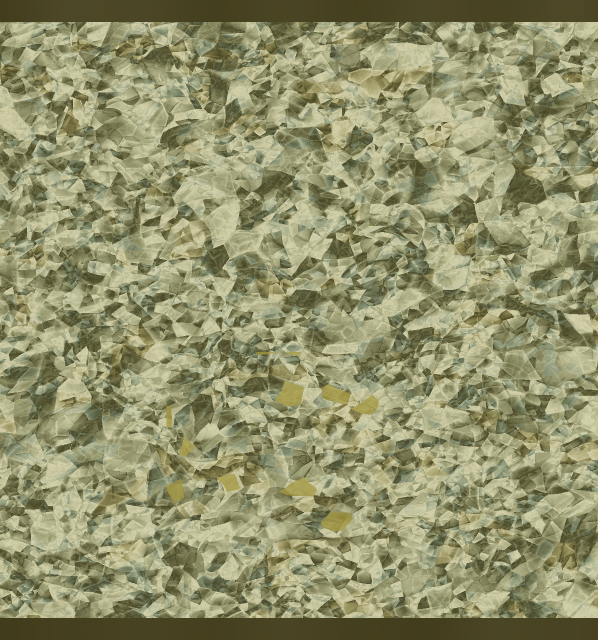
This texture is drawn by a WebGL 2 fragment shader. Its source:

```glsl
#version 300 es
precision highp float;
// Crumpled pale-gold foil: fans of angular facets between two dark olive bands.

#define BAND 0.034        // height of the top and bottom bands
#define FACETS 19.0       // large folds per canvas height
#define TILT 0.22         // slant of the creases, radians
#define STRETCH 0.74      // below 1 widens facets along the slant
#define CONTRAST 1.3
#define GAMMA 0.78        // below 1 favours bright facets
#define CREASE 0.45       // strength of the thin fold lines
#define PATCH_SHARE 0.045 // share of yellow flakes inside their region
#define SAMPLES 2         // antialiasing grid per pixel
#define DARK vec3(0.28, 0.275, 0.15)
#define LIGHT vec3(0.83, 0.82, 0.67)
#define FLAKE vec3(0.63, 0.59, 0.27)

uniform vec2 u_resolution;
out vec4 fragColor;

float hash(vec2 p) {
  return fract(sin(dot(p, vec2(127.1, 311.7))) * 43758.5);
}

vec2 hash2(vec2 p) {
  return vec2(hash(p), hash(p + vec2(37.3, 17.9)));
}

float noise(vec2 p) {
  vec2 i = floor(p), f = fract(p);
  f = f * f * (3.0 - 2.0 * f);
  return mix(mix(hash(i), hash(i + vec2(1, 0)), f.x),
             mix(hash(i + vec2(0, 1)), hash(i + vec2(1, 1)), f.x), f.y);
}

mat2 rotation(float a) {
  float c = cos(a), s = sin(a);
  return mat2(c, s, -s, c);
}

// One layer of folds; each cell splits into wedges around its peak.
// x = shade around 0, y = crease line, z = cell id, w = wedge id
vec4 folds(vec2 p, float seed) {
  vec2 cell = floor(p), id = cell, d = vec2(0);
  float first = 1e3, second = 1e3;
  for (int y = -1; y <= 1; y++)
    for (int x = -1; x <= 1; x++) {
      vec2 c = cell + vec2(x, y);
      vec2 offset = p - c - hash2(c + seed);
      float dist = length(offset);
      if (dist < first) {
        second = first;
        first = dist;
        id = c;
        d = offset;
      } else second = min(second, dist);
    }
  float cellId = hash(id + seed + 11.3);
  float count = 3.0 + floor(3.0 * fract(cellId * 31.0));
  // the peak lies off the cell centre, so that wedges differ in size
  d += 0.3 * (hash2(id + seed + 29.1) - 0.5);
  float turn = fract(atan(d.y, d.x) / 6.2832 + cellId) * count;
  float wedge = floor(turn), across = fract(turn);
  float wedgeId = hash(id + seed + 3.7 * wedge + 1.9);
  float bend = (across - 0.5) * (fract(wedgeId * 23.0) - 0.5) * 1.1;
  bend += (length(d) - 0.4) * (fract(wedgeId * 71.0) - 0.5) * 1.3;
  float edge = min(second - first, 4.0 * min(across, 1.0 - across) * length(d) / count);
  float line = (1.0 - smoothstep(0.0, 0.09, edge)) * (fract(wedgeId * 17.0) - 0.4);
  return vec4(wedgeId - 0.5 + bend, line, cellId, fract(wedgeId * 57.0));
}

vec3 foil(vec2 p) {
  // slanted frame, gently warped so that some creases curve
  vec2 q = rotation(-TILT) * p;
  q.x *= STRETCH;
  q += 0.018 * (vec2(noise(p * 13.0), noise(p * 13.0 + 40.0)) - 0.5);
  q += 0.004 * (vec2(noise(p * 55.0 + 9.0), noise(p * 55.0 + 70.0)) - 0.5);

  vec4 large = folds(q * FACETS, 3.0);
  vec4 medium = folds(rotation(0.7) * q * FACETS * 2.1, 23.0);
  vec4 small = folds(rotation(-0.5) * q * FACETS * 3.9, 51.0);

  // some large facets stay smooth, others break into smaller ones
  float crumple = noise(p * vec2(9.0, 13.0) + 5.0);
  float broken = smoothstep(0.3, 0.55, 0.65 * large.w + 0.5 * crumple - 0.05);
  float shade = mix(large.x, medium.x, 0.12 + 0.65 * broken);
  shade += mix(0.1, 0.45, broken * smoothstep(0.2, 0.6, medium.w)) * small.x;
  shade += CREASE * (large.y + 0.8 * medium.y + 0.5 * small.y);
  shade += 0.13 * (noise(rotation(-0.15) * p * vec2(6.0, 14.0)) - 0.5);
  float strength = CONTRAST * mix(0.85, 1.15, noise(p * vec2(4.0, 5.0) + 31.0));

  // reflections fold back at both ends of the tonal range
  float t = 0.5 + strength * shade;
  t = clamp(1.0 - abs(1.0 - abs(t)), 0.0, 1.0);
  t = pow(t, GAMMA);

  // olive midtones with faint cool and warm reflections
  float midtone = 4.0 * t * (1.0 - t);
  vec3 color = mix(DARK, LIGHT, t) + midtone * vec3(-0.008, 0.004, -0.018);
  color += midtone * smoothstep(0.72, 0.8, medium.w) * vec3(-0.035, 0.0, 0.04);
  color += midtone * smoothstep(0.86, 0.9, large.w) * vec3(0.03, 0.0, -0.035);

  // a few flat yellow flakes, low in the middle of the sheet
  vec2 region = abs(p - vec2(0.46, 0.31)) - vec2(0.2, 0.14);
  if (max(region.x, region.y) < 0.0 && medium.z < PATCH_SHARE)
    color = mix(color, FLAKE + 0.06 * (t - 0.5), 0.85);
  return color;
}

vec3 band(vec2 p) {
  float glow = noise(vec2(p.x * 9.0, p.y * 3.0)) - 0.5;
  return vec3(0.285, 0.265, 0.135) + 0.06 * glow;
}

void main() {
  vec3 sum = vec3(0);
  for (int j = 0; j < SAMPLES; j++)
    for (int i = 0; i < SAMPLES; i++) {
      vec2 jitter = (vec2(i, j) + 0.5) / float(SAMPLES) - 0.5;
      vec2 p = (gl_FragCoord.xy + jitter) / u_resolution.y;
      sum += abs(p.y - 0.5) > 0.5 - BAND ? band(p) : foil(p);
    }
  fragColor = vec4(sum / float(SAMPLES * SAMPLES), 1.0);
}
```
